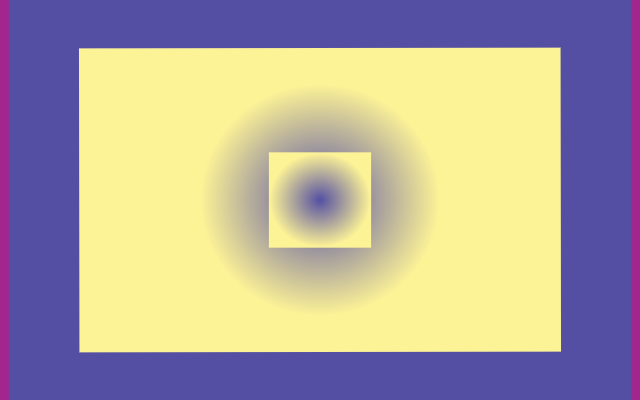
Reproduce this background procedurally as a Shadertoy shader.

```glsl
// Nested frames: magenta side bars, a violet field and a pale yellow panel.
// A soft violet halo surrounds a small yellow box that holds its own glow.
// Box distances give smooth edges; elliptical linear ramps give the glows.

const vec3 MAGENTA = vec3(0.64, 0.15, 0.56);
const vec3 VIOLET = vec3(0.33, 0.31, 0.64);
const vec3 YELLOW = vec3(0.99, 0.95, 0.59);

mat2 rotation(float angle) {
    float c = cos(angle), s = sin(angle);
    return mat2(c, s, -s, c);
}

// Signed distance to a centred box
float boxDistance(vec2 p, vec2 halfSize) {
    vec2 d = abs(p) - halfSize;
    return length(max(d, 0.0)) + min(max(d.x, d.y), 0.0);
}

// Coverage of a shape, one pixel wide at its edge
float coverage(float dist, float pixel) {
    return clamp(0.5 - dist / pixel, 0.0, 1.0);
}

// Violet at the centre, fading linearly to yellow at the given radii
vec3 radialGlow(vec2 p, vec2 radii) {
    return mix(VIOLET, YELLOW, clamp(length(p / radii), 0.0, 1.0));
}

void mainImage(out vec4 fragColor, in vec2 fragCoord) {
    // Centred coordinates, with the canvas height as one unit
    float pixel = 1.0 / iResolution.y;
    vec2 p = (fragCoord - 0.5 * iResolution.xy) * pixel;
    float halfWidth = 0.5 * iResolution.x * pixel;

    // Side bars and field
    float barWidth = 0.022;
    float fieldEdge = abs(p.x) - (halfWidth - barWidth);
    vec3 color = mix(MAGENTA, VIOLET, coverage(fieldEdge, pixel));

    // Slightly tilted panel with its wide halo
    vec2 tilted = rotation(-0.0015) * p;
    float panel = boxDistance(tilted, vec2(0.602, 0.380));
    vec3 halo = radialGlow(p, vec2(0.299, 0.290));
    color = mix(color, halo, coverage(panel, pixel));

    // Central box with its own glow
    vec2 boxSize = vec2(0.1278, 0.1192);
    float box = boxDistance(p, boxSize);
    vec3 core = radialGlow(p, boxSize * 0.99);
    color = mix(color, core, coverage(box, pixel));

    fragColor = vec4(color, 1.0);
}
```
